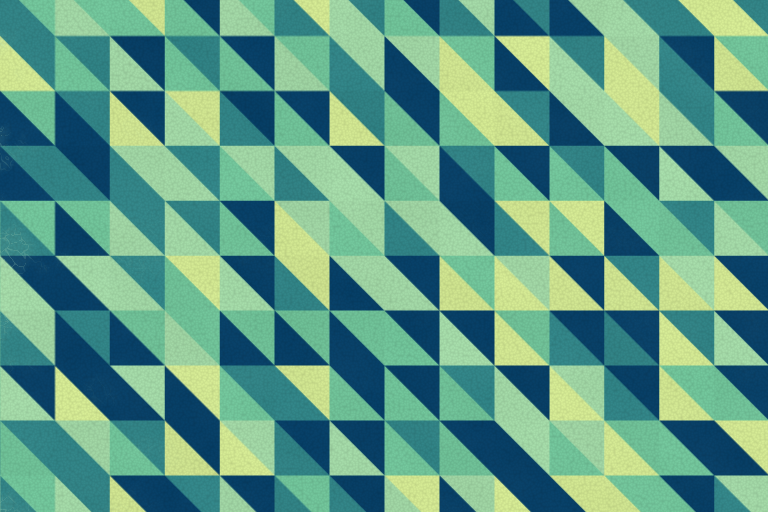
Write a Shadertoy shader that draws this pattern.

```glsl
// Grid of diagonally split squares in five greens and blues, with paper grain and worn flecks.

// Layout, in units of canvas height
const float ROWS = 9.32;            // squares per canvas height
const float ROW_OFFSET = 0.655;     // part of the top row that is visible
const int   SAMPLES = 4;            // antialiasing samples per axis
const float EDGE_SOFTNESS = 0.0032; // smallest blur width of an edge

// Surface
const float TONE_VARIATION = 0.035;
const float GRAIN_SCALE = 190.0;
const float GRAIN_STRENGTH = 0.11;
const float FLECK_SCALE = 42.0;
const float WEAR_STRENGTH = 0.28;
const float WEAR_REACH = 0.16;      // width of the worn left margin

// Palette
const vec3 NAVY   = vec3(0.03, 0.245, 0.395);
const vec3 TEAL   = vec3(0.19, 0.505, 0.515);
const vec3 GREEN  = vec3(0.43, 0.745, 0.585);
const vec3 MINT   = vec3(0.62, 0.825, 0.635);
const vec3 YELLOW = vec3(0.80, 0.88, 0.555);
const vec3 CHALK  = vec3(0.66, 0.85, 0.72);

// Integer hash: three random values per grid cell
vec3 hash3(vec2 cell, uint seed) {
    uvec3 v = uvec3(uvec2(ivec2(cell) + 1024), seed);
    v = v * 1664525u + 1013904223u;
    v.x += v.y * v.z; v.y += v.z * v.x; v.z += v.x * v.y;
    v ^= v >> 16u;
    v.x += v.y * v.z; v.y += v.z * v.x; v.z += v.x * v.y;
    return vec3(v >> 8u) / 16777216.0;
}

// Cellular noise: distances to the nearest and second nearest point
vec2 cellular(vec2 p, uint seed) {
    vec2 base = floor(p);
    vec2 nearest = vec2(8.0);
    for (int y = -1; y <= 1; y++)
    for (int x = -1; x <= 1; x++) {
        vec2 cell = base + vec2(x, y);
        float d = distance(p, cell + hash3(cell, seed).xy);
        nearest = d < nearest.x ? vec2(d, nearest.x) : vec2(nearest.x, min(nearest.y, d));
    }
    return nearest;
}

// Layered sines: broad irregular patches
float patches(vec2 p) {
    float sum = 0.0;
    float amplitude = 0.5;
    for (int i = 0; i < 4; i++) {
        sum += amplitude * sin(p.x + 1.7 * sin(p.y)) * cos(p.y - 0.8 * p.x);
        p = mat2(1.4, 1.1, -1.1, 1.4) * p + 2.3;
        amplitude *= 0.6;
    }
    return sum;
}

vec3 paletteColor(int index) {
    if (index == 0) return NAVY;
    if (index == 1) return TEAL;
    if (index == 2) return GREEN;
    if (index == 3) return MINT;
    return YELLOW;
}

// Two triangles per square, always of different colours
vec3 triangleColor(vec2 grid) {
    vec2 cell = floor(grid);
    vec2 local = grid - cell;
    vec3 random = hash3(cell, 7u);
    bool upperRight = local.x > local.y;
    int index = int(random.x * 5.0);
    if (upperRight) index = (index + 1 + int(random.y * 4.0)) % 5;
    float tone = fract(random.z + (upperRight ? 0.5 : 0.0)) - 0.5;
    return paletteColor(index) * (1.0 + TONE_VARIATION * tone);
}

void mainImage(out vec4 fragColor, in vec2 fragCoord) {
    // Height units, origin at the top left
    vec2 p = vec2(fragCoord.x, iResolution.y - fragCoord.y) / iResolution.y;
    float blurWidth = max(1.0 / iResolution.y, EDGE_SOFTNESS);

    // Average the pattern over the blur footprint
    vec3 color = vec3(0.0);
    for (int y = 0; y < SAMPLES; y++)
    for (int x = 0; x < SAMPLES; x++) {
        vec2 jitter = (vec2(x, y) + 0.5) / float(SAMPLES) - 0.5;
        vec2 grid = (p + jitter * blurWidth) * ROWS - vec2(0.0, ROW_OFFSET);
        color += triangleColor(grid);
    }
    color /= float(SAMPLES * SAMPLES);

    // Fine paper grain
    float grain = cellular(p * GRAIN_SCALE, 11u).x - 0.45;
    color *= 1.0 - GRAIN_STRENGTH * grain;
    color += 0.012 * patches(p * 17.0);

    // Pale scuffs and hairline scratches, mostly along the left margin
    float margin = exp(-p.x / WEAR_REACH);
    float scuff = smoothstep(0.0, 0.5, patches(p * 11.0 + 1.3));
    vec2 fleck = cellular(p * FLECK_SCALE + patches(p * 35.0), 23u);
    float scratch = 1.0 - smoothstep(0.02, 0.12, fleck.y - fleck.x);
    float wear = scuff * (margin + 0.06) * (0.3 + 0.7 * scratch);
    color = mix(color, CHALK, WEAR_STRENGTH * wear);

    fragColor = vec4(clamp(color, 0.0, 1.0), 1.0);
}
```
